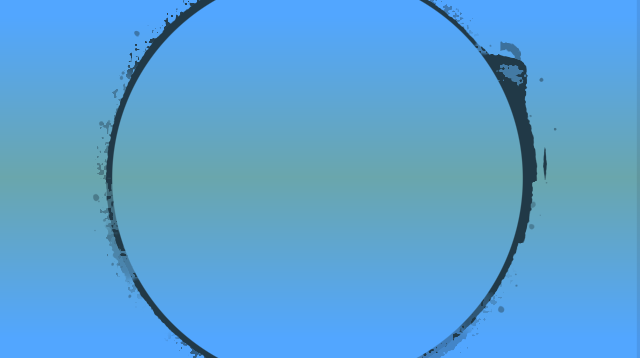
A WebGL 1 fragment shader for this background:

```glsl
precision highp float;

uniform vec2 u_resolution;

#define CENTER vec2(-0.007, 0.002)
#define RADIUS 0.5735
#define BASE_WIDTH 0.017
#define EDGE_COLOR vec3(0.32, 0.65, 1.0)
#define MIDDLE_COLOR vec3(0.415, 0.65, 0.675)
#define INK_COLOR vec3(0.13, 0.225, 0.28)
#define WASH 0.4
#define DROPS 26

float hash(vec2 p) {
  return fract(sin(dot(p, vec2(127.1, 311.7))) * 43758.5453);
}

float noise(vec2 p) {
  vec2 i = floor(p);
  vec2 f = fract(p);
  f = f * f * (3.0 - 2.0 * f);
  float low = mix(hash(i), hash(i + vec2(1.0, 0.0)), f.x);
  float high = mix(hash(i + vec2(0.0, 1.0)), hash(i + 1.0), f.x);
  return mix(low, high, f.y);
}

// 1 between two angles, with soft ends
float span(float a, float from, float to, float soft) {
  return smoothstep(from - soft, from + soft, a) * (1.0 - smoothstep(to - soft, to + soft, a));
}

// 1 inside a shape whose signed distance is d
float fill(float d, float px) {
  return 1.0 - smoothstep(-px, px, d);
}

// Angles are in degrees, from -90 to 270, counterclockwise from the right
float strokeWidth(float a) {
  float w = BASE_WIDTH;
  w += 0.011 * span(a, -17.6, 35.5, 0.4);
  w += 0.011 * span(a, -1.0, 34.5, 0.4);
  float bulge = smoothstep(14.0, 29.0, a);
  w += 0.047 * bulge * bulge * (1.0 - smoothstep(29.0, 35.0, a));
  w -= 0.005 * span(a, 38.0, 60.0, 3.0);
  w += 0.006 * span(a, 112.0, 150.0, 10.0);
  return w;
}

float fadedPart(float a) {
  float f = span(a, -62.0, -46.0, 2.0) + span(a, 37.0, 40.0, 0.6);
  f += span(a, 181.0, 195.0, 1.0) * 0.8 + span(a, 200.0, 209.0, 1.0);
  return min(f + 0.45 * span(a, -46.0, -34.0, 3.0), 1.0);
}

// Scattered round drops on both sides of the ring
float drops(vec2 q, float px) {
  float ink = 0.0;
  float wobble = (noise(q * 110.0) - 0.5) * 0.004;
  for (int i = 0; i < DROPS; i++) {
    float k = float(i);
    float h = hash(vec2(k, 3.7));
    float g = hash(vec2(k, 8.1));
    float s = hash(vec2(k, 5.3));
    float a = radians(mix(-52.0, 56.0, h));
    float side = mod(k, 2.0) * 2.0 - 1.0;
    vec2 spot = vec2(side * cos(a), sin(a)) * (RADIUS + 0.03 + 0.08 * g * g);
    float size = mix(0.002, 0.011, s * s * s);
    ink = max(ink, fill(length(q - spot) - size + wobble, px) * mix(0.3, 0.5, g));
  }
  return ink;
}

void main() {
  vec2 uv = gl_FragCoord.xy / u_resolution;
  vec2 p = (gl_FragCoord.xy - 0.5 * u_resolution) / u_resolution.y;
  vec2 q = p - CENTER;
  float px = 0.8 / u_resolution.y;

  // Backdrop with a slim darker margin at the right
  vec3 color = mix(MIDDLE_COLOR, EDGE_COLOR, clamp(abs(p.y - 0.005) / 0.45, 0.0, 1.0));
  color *= 1.0 - 0.08 * smoothstep(0.994, 0.996, uv.x);

  // Polar position and grain
  float d = length(q) - RADIUS;
  float a = mod(degrees(atan(q.y, q.x)) + 90.0, 360.0) - 90.0;
  float coarse = noise(q * 55.0);
  float fine = noise(q * 150.0);
  float grain = 0.55 * fine + 0.45 * coarse;
  float outside = smoothstep(-px, px, d);

  // Brushed ring, worn through in places
  float ragged = a + (coarse - 0.5) * 1.6;
  float faded = fadedPart(ragged);
  float width = strokeWidth(a + (fine - 0.5) * 0.6) + (grain - 0.5) * 0.006;
  float ring = outside * fill(d - width, px);
  float worn = mix(WASH, 1.0, smoothstep(0.56, 0.64, grain));
  float ink = ring * mix(1.0, worn, faded);

  // Pale wash beyond the worn parts
  float washArea = span(ragged, -60.0, -45.0, 3.0) + span(ragged, 193.0, 208.0, 3.0);
  float washEdge = 0.034 + (grain - 0.5) * 0.025;
  ink = max(ink, outside * fill(d - washEdge, px) * washArea * WASH * 0.75);

  // Rubbed patch and curl on the heavy stroke
  float patchShape = length((q - vec2(0.547, 0.292)) * vec2(0.85, 1.0)) - 0.025;
  float rubbed = fill(patchShape + (grain - 0.5) * 0.06, 0.003);
  ink *= 1.0 - 0.6 * rubbed;
  vec2 c = q - vec2(0.519, 0.329);
  float curl = abs(length(c) - 0.041) - 0.010 + (grain - 0.5) * 0.012;
  curl = max(curl, max(-c.x - 0.008, -c.y));
  ink = max(ink, fill(curl, px) * 0.5);

  // Spatter thinning out away from the ring
  float dark = span(a, 111.0, 152.0, 6.0) + 0.7 * span(a, 229.0, 247.0, 4.0);
  float pale = span(a, 44.0, 65.0, 5.0) + span(a, 150.0, 212.0, 6.0);
  pale += 0.6 * span(a, -62.0, -28.0, 5.0);
  float far = max(d - BASE_WIDTH, 0.0);
  float darkCut = 0.43 + far * 9.0;
  float paleCut = 0.48 + far * 8.0;
  float darkSpots = smoothstep(darkCut, darkCut + 0.07, grain) * min(dark, 1.0);
  float paleSpots = smoothstep(paleCut, paleCut + 0.07, grain) * min(pale, 1.0);
  ink = max(ink, outside * max(darkSpots * 0.95, paleSpots * WASH));

  // Loose drops and the upright sliver
  ink = max(ink, drops(q, px));
  vec2 s = q - vec2(0.6355, 0.04);
  float taper = 0.0045 * (1.0 - s.y * s.y / 0.0021) + (fine - 0.5) * 0.002;
  ink = max(ink, fill(abs(s.x) - taper, px) * step(abs(s.y), 0.046));

  gl_FragColor = vec4(mix(color, INK_COLOR, ink), 1.0);
}
```
